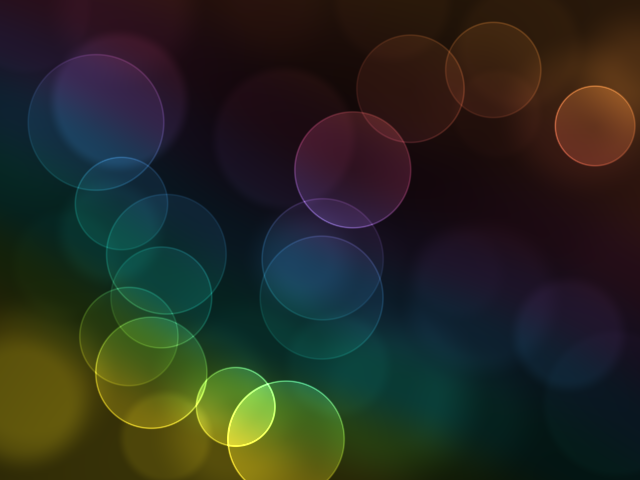
A Shadertoy shader for this background:

```glsl
// Glowing bokeh discs and thin bright rings over a diagonal rainbow dusk.
#define TILT 0.48          // slope of the colour bands
#define BASE_LIGHT 0.20    // brightness of the empty backdrop
#define HAZE 0.035         // strength of the wide light drift
#define SOFT_LIGHT 0.20    // brightest blurred disc
#define SOFT_RADIUS 0.09   // smallest blurred disc
#define RIM_WIDTH 0.0012   // ring outline, in canvas heights
#define RIM_GAIN 1.5       // outline brightness relative to its fill
#define LEFT_RINGS 8
#define RIGHT_RINGS 6
#define GRID vec2(6.0, 5.0)

vec3 hash3(vec2 cell) {
    vec3 q = vec3(dot(cell, vec2(127.1, 311.7)),
                  dot(cell, vec2(269.5, 183.3)),
                  dot(cell, vec2(419.2, 371.9)));
    return fract(sin(q) * 43758.5);
}

// Hue bands from olive at the lower left to amber at the upper right
vec3 spectrum(float t) {
    vec3 c = vec3(0.80, 0.72, 0.10);
    c = mix(c, vec3(0.40, 0.66, 0.18), smoothstep(0.28, 0.46, t));
    c = mix(c, vec3(0.10, 0.62, 0.56), smoothstep(0.43, 0.58, t));
    c = mix(c, vec3(0.20, 0.48, 0.70), smoothstep(0.60, 0.77, t));
    c = mix(c, vec3(0.48, 0.32, 0.66), smoothstep(0.76, 0.92, t));
    c = mix(c, vec3(0.68, 0.25, 0.44), smoothstep(0.90, 1.05, t));
    c = mix(c, vec3(0.76, 0.34, 0.25), smoothstep(1.04, 1.22, t));
    return mix(c, vec3(0.82, 0.49, 0.20), smoothstep(1.20, 1.45, t));
}

// Out-of-focus discs, one per jittered grid cell
float softDiscs(vec2 p, float aspect) {
    float light = 0.0;
    for (float y = 0.0; y < GRID.y; y++)
    for (float x = 0.0; x < GRID.x; x++) {
        vec2 cell = vec2(x, y);
        vec3 place = hash3(cell + 3.0);
        vec3 look = hash3(cell + 41.0);
        vec2 centre = (cell + place.xy) / GRID * vec2(aspect, 1.0);
        float radius = SOFT_RADIUS + 0.07 * place.z;
        float blur = mix(0.008, 0.07, look.x);
        float d = length(p - centre) - radius;
        float strength = SOFT_LIGHT * mix(0.15, 1.0, look.y * look.y);
        light += strength * (1.0 - smoothstep(-blur, blur, d));
    }
    return light;
}

// Faint disc with a crisp outline, brighter on one side
float ring(vec2 p, vec2 centre, float radius, float strength, float facing) {
    float px = 1.0 / iResolution.y;
    vec2 v = p - centre;
    float dist = length(v);
    float d = dist - radius;
    float fill = 1.0 - smoothstep(-px, px, d);
    float rim = 1.0 - smoothstep(0.0, RIM_WIDTH + px, abs(d));
    float side = 0.8 + 0.35 * dot(v / max(dist, px), vec2(cos(facing), sin(facing)));
    float body = 0.75 + 0.3 * dist / radius;
    return strength * (fill * body + RIM_GAIN * rim * side) + 0.06 * rim;
}

// Two wandering chains of rings
float ringChains(vec2 p) {
    float light = 0.0;
    for (int i = 0; i < LEFT_RINGS; i++) {
        float k = float(i);
        float s = k / float(LEFT_RINGS - 1);
        float sway = 0.13 * sqrt(s) * sin(1.3 * k - 1.0);
        vec2 centre = vec2(0.20 + 0.27 * s + sway, 0.745 - 0.66 * pow(s, 0.7));
        float radius = 0.118 - 0.02 * s + 0.025 * sin(2.8 * k + 1.2);
        float strength = 0.12 + 0.18 * smoothstep(0.6, 0.8, s);
        light += ring(p, centre, radius, strength, 2.1 * k);
    }
    for (int i = 0; i < RIGHT_RINGS; i++) {
        float k = float(i);
        float s = k / float(RIGHT_RINGS - 1);
        vec2 centre = vec2(0.67 + 0.57 * pow(s, 1.6) - 0.07 * sin(3.14 * s),
                           0.62 - 0.24 * cos(4.2 * s));
        float radius = 0.128 - 0.045 * s * s;
        float strength = 0.15 + 0.09 * cos(2.1 * (k - 2.0));
        light += ring(p, centre, radius, strength, 0.8 + 1.7 * k);
    }
    return light;
}

void mainImage(out vec4 fragColor, in vec2 fragCoord) {
    vec2 p = fragCoord / iResolution.y;
    float aspect = iResolution.x / iResolution.y;
    float band = p.y + TILT * p.x + 0.02 * sin(5.0 * p.x - 3.0 * p.y);

    // Backdrop light, dimmest through the plum band
    float dusk = exp(-pow((band - 1.03) / 0.2, 2.0));
    float drift = sin(4.1 * p.x + 2.0 * p.y) + sin(3.0 * p.x - 6.3 * p.y + 1.0);
    float light = BASE_LIGHT * (1.0 - 0.25 * dusk) + HAZE * drift;

    light += softDiscs(p, aspect) * (1.0 - 0.35 * dusk);
    light += ringChains(p);

    // Tint the light, letting strong overlaps bleach
    vec3 colour = spectrum(band) * light + 0.3 * max(light - 0.75, 0.0);
    fragColor = vec4(clamp(colour, 0.0, 1.0), 1.0);
}
```
